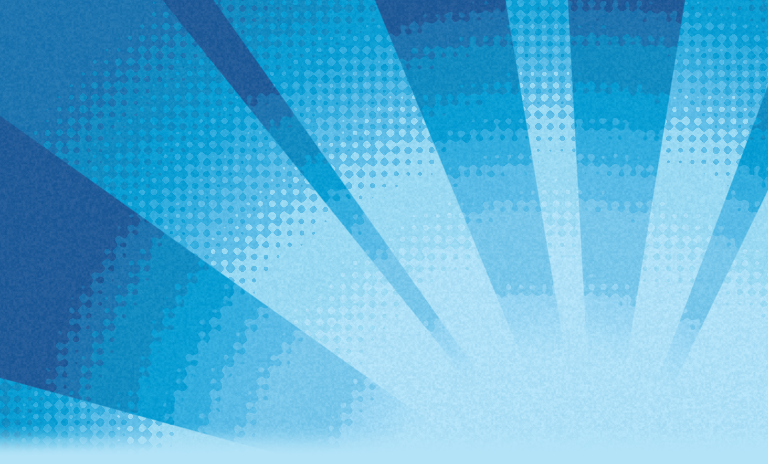
Write a WebGL 1 fragment shader that draws this background.

```glsl
precision highp float;
// Blue sunburst: tapering rays, ragged colour rings, halftone dots and paper grain.
uniform vec2 u_resolution;

float hash(vec2 p) {
  p = fract(p * vec2(0.1031, 0.1137));
  p += dot(p, p.yx + 33.33);
  return fract((p.x + p.y) * p.x * 17.0);
}

float noise(vec2 p) {
  vec2 i = floor(p), f = fract(p);
  f = f * f * (3.0 - 2.0 * f);
  return mix(mix(hash(i), hash(i + vec2(1, 0)), f.x),
             mix(hash(i + vec2(0, 1)), hash(i + vec2(1, 1)), f.x), f.y);
}

// 1 inside the wedge between two angles
float beam(float angle, float lo, float hi, float soft) {
  return smoothstep(lo - soft, lo + soft, angle) - smoothstep(hi - soft, hi + soft, angle);
}

float ring(float r, float edge) {
  return smoothstep(edge - 0.005, edge + 0.005, r);
}

// Stepped colours from the pale centre out to navy
vec3 ringColor(float r, vec3 pale, vec3 inner) {
  vec3 c = mix(pale, inner, ring(r, 0.733 - 0.19));
  c = mix(c, mix(inner, vec3(0.34, 0.73, 0.90), 0.9), ring(r, 0.733));
  c = mix(c, vec3(0.20, 0.68, 0.87), ring(r, 0.819));
  c = mix(c, vec3(0.04, 0.62, 0.83), ring(r, 0.894));
  c = mix(c, vec3(0.07, 0.55, 0.76), ring(r, 0.981));
  c = mix(c, vec3(0.12, 0.46, 0.69), ring(r, 1.088));
  return mix(c, vec3(0.13, 0.36, 0.60), ring(r, 1.153));
}

void main() {
  vec2 p = gl_FragCoord.xy / u_resolution.y;

  // Dark rays, fanned from a point below the canvas
  vec2 d = p - vec2(1.287, -0.166);
  float angle = atan(d.x, d.y);
  float soft = 0.9 / u_resolution.y / length(d);
  float dark = beam(angle, -1.304, -0.952, soft)
             + beam(angle, -0.677, -0.617, soft)
             + beam(angle, -0.390, -0.168, soft)
             + beam(angle, -0.054, 0.161, soft)
             + beam(angle, 0.359, 0.453, soft);

  // Halftone dots and ragged edges shift the ring radius
  float r = length(p - vec2(1.218, -0.164));
  vec2 wave = cos(p * 6.2832 / 0.0255);
  float dots = 0.5 * (wave.x + wave.y);
  float patches = noise(p * 5.0 + 3.0);
  float ragged = (noise(p * 55.0) - 0.5) * 0.022 + (noise(p * 150.0) - 0.5) * 0.012;
  float darkR = r + ragged - dots * mix(0.008, 0.035, patches);
  float lightR = min(r * 0.79 + ragged - dots * mix(0.03, 0.095, patches), 1.12);

  vec3 pale = vec3(0.68, 0.88, 0.97);
  vec3 shade = mix(pale, vec3(0.58, 0.83, 0.95), smoothstep(0.38, 0.54, r));
  vec3 color = mix(ringColor(lightR, pale, vec3(0.60, 0.85, 0.95)),
                   ringColor(darkR, shade, vec3(0.47, 0.78, 0.92)), dark);

  // Paper grain
  float grain = noise(p * 230.0) + 0.6 * noise(p * 420.0 + 9.0) - 0.8;
  color += grain * vec3(0.075, 0.045, 0.03);

  // Pale haze along the bottom
  color = mix(color, vec3(0.70, 0.89, 0.97), 1.0 - smoothstep(0.015, 0.09, p.y));
  gl_FragColor = vec4(color, 1.0);
}
```
